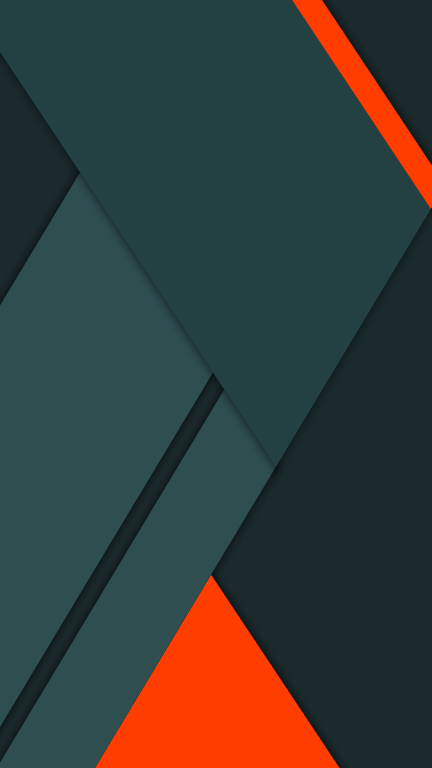
Reproduce this background procedurally as a Shadertoy shader.

```glsl
// Layered paper background: teal panels and orange accents over dark slate, with soft shadows.

// Colours
const vec3 SLATE  = vec3(0.106, 0.165, 0.175);
const vec3 PANEL  = vec3(0.180, 0.305, 0.315);
const vec3 BAND   = vec3(0.136, 0.251, 0.264);
const vec3 ORANGE = vec3(1.000, 0.240, 0.000);

// Edge slopes, in units of the canvas height
const float FALL_SLOPE = 1.505;
const float RISE_SLOPE = 1.664;

// Height at which each falling edge meets the left side
const float BAND_LOW     = 0.9323;
const float STRIPE_LOW   = 1.5722;
const float STRIPE_HIGH  = 1.6310;
const float TRIANGLE_TOP = 0.6654;

// Height at which each rising edge meets the left side
const float PANEL_HIGH = 0.6022;
const float GAP_HIGH   = 0.0534;
const float GAP_LOW    = 0.0070;
const float FOLD       = -0.2057;

// Shadows
const float SHADOW_WIDTH  = 0.016;
const float ACCENT_SHADOW = 0.45;
const float PANEL_SHADOW  = 0.42;
const float BAND_SHADOW   = 0.32;

// Signed distances, positive above the edge
float aboveFalling(vec2 p, float start) {
    return (p.y + FALL_SLOPE * p.x - start) / length(vec2(1.0, FALL_SLOPE));
}

float aboveRising(vec2 p, float start) {
    return (p.y - RISE_SLOPE * p.x - start) / length(vec2(1.0, RISE_SLOPE));
}

// Darkens what lies beneath, then covers it with a smooth-edged sheet
vec3 addSheet(vec3 below, vec3 sheet, float dist, float shadow) {
    float fade = 1.0 - clamp(dist / SHADOW_WIDTH, 0.0, 1.0);
    float pixel = 1.0 / iResolution.y;
    float cover = 1.0 - smoothstep(-0.6 * pixel, 0.6 * pixel, dist);
    return mix(below * (1.0 - shadow * fade * fade), sheet, cover);
}

void mainImage(out vec4 fragColor, in vec2 fragCoord) {
    vec2 p = fragCoord / iResolution.y;

    float fold = aboveRising(p, FOLD);
    float bandLow = aboveFalling(p, BAND_LOW);
    float stripeLow = aboveFalling(p, STRIPE_LOW);

    // Each sheet is an intersection of half-planes
    float triangle = max(fold, aboveFalling(p, TRIANGLE_TOP));
    float upperPanel = max(bandLow, max(aboveRising(p, PANEL_HIGH), -aboveRising(p, GAP_HIGH)));
    float lowerPanel = max(bandLow, max(aboveRising(p, GAP_LOW), -fold));
    float stripe = max(-fold, max(-stripeLow, aboveFalling(p, STRIPE_HIGH)));
    float band = max(-fold, max(-bandLow, stripeLow));

    // Stack from bottom to top
    vec3 color = SLATE;
    color = addSheet(color, ORANGE, triangle, ACCENT_SHADOW);
    color = addSheet(color, PANEL, upperPanel, PANEL_SHADOW);
    color = addSheet(color, PANEL, lowerPanel, mix(PANEL_SHADOW, 0.0, step(triangle, 0.0)));
    color = addSheet(color, BAND, band, BAND_SHADOW);
    color = addSheet(color, ORANGE, stripe, ACCENT_SHADOW * step(0.0, stripeLow));

    fragColor = vec4(color, 1.0);
}
```
